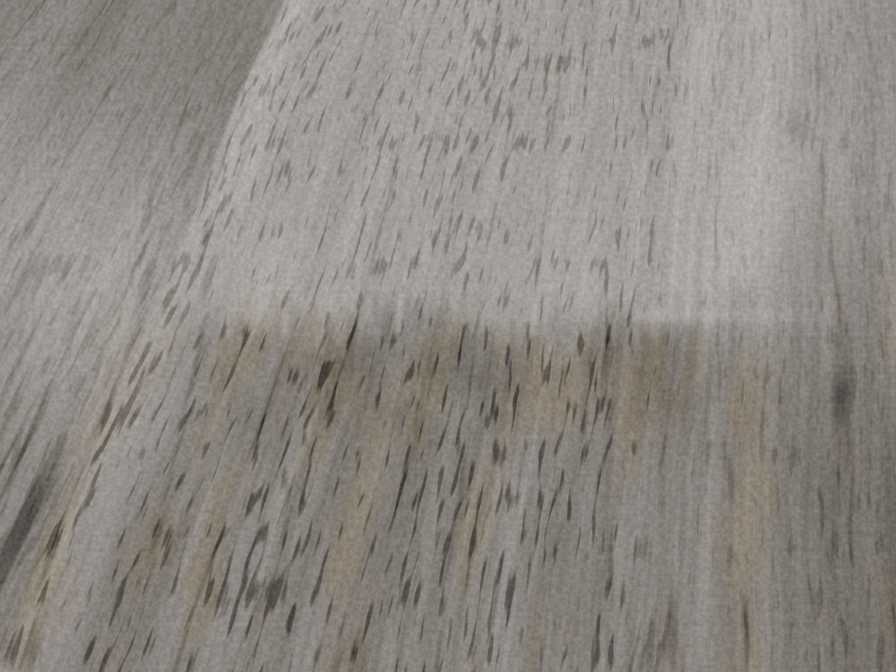
Reproduce this texture procedurally as a Shadertoy shader.

```glsl
vec2 hashGradient(vec2 cell) {
    float angle = 6.2832 * fract(sin(dot(cell, vec2(127.1, 311.7))) * 43758.5);
    return vec2(cos(angle), sin(angle));
}

float noise(vec2 p) {
    vec2 i = floor(p), f = p - i;
    vec2 w = f * f * f * (f * (f * 6.0 - 15.0) + 10.0);
    vec2 e = vec2(0.0, 1.0);
    float low = mix(dot(hashGradient(i), f), dot(hashGradient(i + e.yx), f - e.yx), w.x);
    float high = mix(dot(hashGradient(i + e.xy), f - e.xy), dot(hashGradient(i + 1.0), f - 1.0), w.x);
    return mix(low, high, w.y);
}

float fbm(vec2 p) {
    float sum = 0.0, amplitude = 1.0;
    for (int i = 0; i < 4; i++) {
        sum += amplitude * noise(p);
        p = p * 2.03 + 17.3;
        amplitude *= 0.55;
    }
    return sum;
}

// Sheen on the floor, cut off by a ragged front across the middle
float sheen(vec2 p, float inside) {
    float front = 0.52 + 0.04 * noise(vec2(p.x * 7.0, 2.0)) + 0.05 * noise(p * vec2(60.0, 14.0));
    front -= 0.13 * (1.0 - smoothstep(0.15, 0.4, p.x));
    float softness = mix(0.28, 0.045, inside);
    return smoothstep(-softness, softness, p.y - front);
}

// Short dark pores, gathered in long bands
float pores(vec2 grain) {
    float band = fbm(vec2(grain.x * 9.0, grain.y * 0.9) + 5.0);
    float dashes = noise(grain * vec2(95.0, 15.0)) + 0.5 * noise(grain * vec2(170.0, 24.0) + 9.0);
    return smoothstep(0.16, 0.52, dashes + 0.3 * band);
}

void mainImage(out vec4 fragColor, in vec2 fragCoord) {
    vec2 p = fragCoord / iResolution.y;
    p.x += 0.5 * (4.0 / 3.0 - iResolution.x / iResolution.y);

    // Grain lines converge far above the canvas
    float depth = 2.3 / (2.8 - p.y);
    vec2 grain = vec2((p.x - 1.2) * depth + 1.2, p.y * depth);
    grain.x += 0.012 * noise(grain * vec2(4.0, 2.5)) + 0.003 * noise(grain * vec2(20.0, 9.0));

    // Planks and broad light
    float leftPlank = 1.0 - smoothstep(0.200, 0.212, grain.x);
    float rightPlank = smoothstep(0.95, 1.0, grain.x);
    float inside = smoothstep(0.2, 0.36, p.x) * (1.0 - smoothstep(1.0, 1.25, p.x));
    float gloss = sheen(p, inside);
    float light = mix(0.515, 0.632, gloss);
    light -= 0.12 * leftPlank * smoothstep(0.55, 0.95, p.y + 0.3 * (p.x - 0.2));
    light -= 0.09 * smoothstep(1.12, 1.32, p.x);
    light += 0.03 * rightPlank * gloss;
    light += 0.03 * exp(-pow((grain.x - 0.23) / 0.04, 2.0));
    light -= 0.025 * leftPlank * smoothstep(0.18, 0.205, grain.x);

    // Stain below the front, a dark knot and a thin bright rim
    float stain = inside * exp(-pow((p.y - 0.43) / 0.09, 2.0));
    light -= stain * (0.045 + 0.07 * fbm(p * 9.0));
    vec2 knot = (p - vec2(1.25, 0.41)) / vec2(0.014, 0.04);
    light -= 0.15 * exp(-dot(knot, knot));
    vec2 rim = (p - vec2(1.06, 0.53)) / vec2(0.16, 0.012);
    light += 0.045 * exp(-dot(rim, rim));

    // Wood figure: broad bands, thin lines, pores
    float contrast = mix(1.0, 0.65, gloss);
    float bands = fbm(vec2(grain.x * 13.0, grain.y * 1.1));
    float lines = fbm(vec2(grain.x * 75.0, grain.y * 3.0));
    light += contrast * (0.055 * bands + 0.06 * lines);
    float veins = 1.0 - smoothstep(0.0, 0.05, abs(noise(vec2(grain.x * 8.0, grain.y * 0.8) + 3.0)));
    float broken = smoothstep(-0.15, 0.3, noise(grain * vec2(80.0, 9.0) + 40.0));
    light -= contrast * 0.11 * veins * broken;
    float poreDepth = mix(0.2, 0.08, max(leftPlank, rightPlank));
    light -= contrast * poreDepth * pores(grain);
    float corner = leftPlank * exp(-pow((p.y - 0.28) / 0.17, 2.0)) * (1.0 - smoothstep(0.0, 0.16, p.x));
    light -= corner * (0.04 + 0.22 * smoothstep(0.0, 0.35, noise(grain * vec2(65.0, 3.0))));

    // Fine matte speckle
    light += 0.055 * noise(p * 190.0) + 0.045 * noise(p * vec2(110.0, 90.0) + 31.0);

    // Warm greys, browner where the sheen is missing
    float brown = (1.0 - gloss) * smoothstep(0.0, 0.5, fbm(grain * vec2(12.0, 3.0) + 60.0) + 0.3 * stain);
    vec3 tint = mix(vec3(1.03, 0.985, 0.93), vec3(1.015, 0.99, 0.965), smoothstep(0.4, 0.62, light));
    tint += brown * vec3(0.03, -0.005, -0.06);
    fragColor = vec4(clamp(light * tint, 0.0, 1.0), 1.0);
}
```
